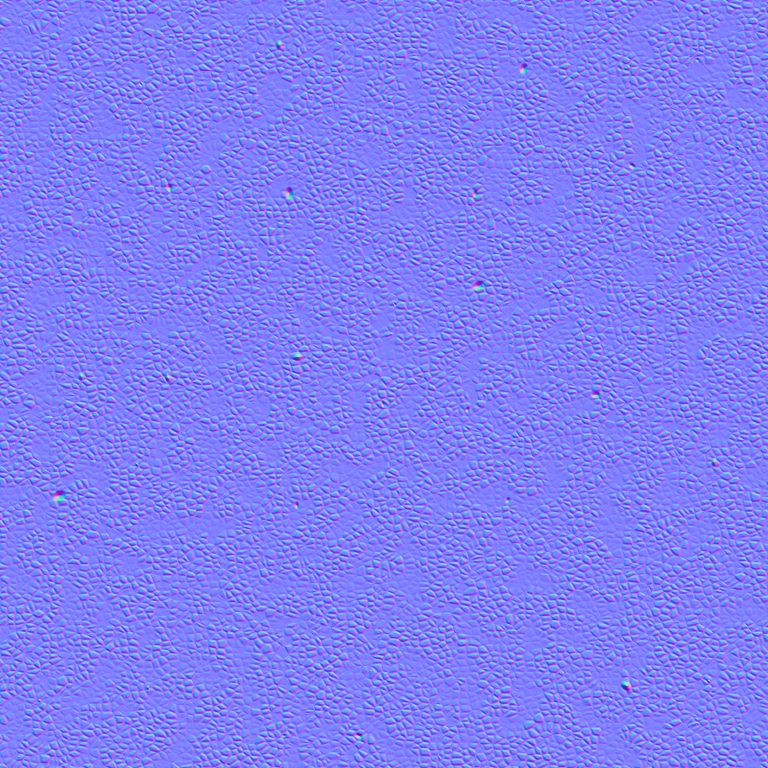
A WebGL 2 fragment shader for this texture map:

```glsl
#version 300 es
precision highp float;
// Tangent-space normal map of fine pebbled grain with a few larger blemishes.

uniform vec2 u_resolution;
out vec4 fragColor;

vec2 hash2(vec2 p) {
  vec3 q = fract(p.xyx * vec3(0.1031, 0.1030, 0.0973));
  q += dot(q, q.yzx + 33.33);
  return fract((q.xx + q.yz) * q.zy);
}

float gradientDot(vec2 corner, vec2 offset) {
  return dot(hash2(corner) * 2.0 - 1.0, offset);
}

float gradientNoise(vec2 p) {
  vec2 i = floor(p), f = fract(p);
  vec2 u = f * f * f * (f * (f * 6.0 - 15.0) + 10.0);
  vec2 x = vec2(1.0, 0.0);
  return mix(mix(gradientDot(i, f), gradientDot(i + x, f - x), u.x),
             mix(gradientDot(i + x.yx, f - x.yx), gradientDot(i + 1.0, f - 1.0), u.x), u.y);
}

// Rounded cells, each with its own height, parted by grooves.
float pebbles(vec2 p) {
  vec2 cell = floor(p), nearestCell = cell;
  float nearest = 9.0, second = 9.0;
  for (int y = -1; y <= 1; y++) {
    for (int x = -1; x <= 1; x++) {
      vec2 id = cell + vec2(x, y);
      float d = length(id + hash2(id) - p);
      if (d < nearest) {
        second = nearest;
        nearest = d;
        nearestCell = id;
      } else {
        second = min(second, d);
      }
    }
  }
  float rise = mix(0.6, 1.25, hash2(nearestCell + 71.0).x);
  return rise * smoothstep(0.0, 0.6, second - nearest);
}

// Sparse oval bumps and pits, at most one per coarse tile.
float blemishes(vec2 p) {
  vec2 tile = floor(p * 7.0);
  vec2 place = hash2(tile + 31.0), kind = hash2(tile + 57.0);
  float radius = mix(0.003, 0.010, pow(kind.x, 3.0));
  float angle = 6.2832 * fract(place.x * 17.0);
  vec2 axis = vec2(cos(angle), sin(angle));
  vec2 q = p - (tile + 0.2 + 0.6 * place) / 7.0;
  q = vec2(dot(q, axis), 1.5 * dot(q, vec2(-axis.y, axis.x)));
  float side = place.y < 0.5 ? -1.0 : 1.0;
  return side * step(0.45, kind.y) * radius * smoothstep(1.0, 0.0, length(q) / radius);
}

float surfaceHeight(vec2 p) {
  // Bend the cell lattice so that no rows show.
  vec2 warp = vec2(gradientNoise(p * 38.0), gradientNoise(p * 38.0 + 91.0));
  vec2 bent = p + 0.005 * warp;
  // Worn patches have shallower grain.
  float relief = mix(0.3, 1.0, smoothstep(-0.3, 0.05, gradientNoise(p * 27.0 + 13.0)));
  return 0.0018 * relief * pebbles(bent * vec2(95.0, 120.0))
       + 0.0002 * gradientNoise(p * 230.0)
       + blemishes(p);
}

void main() {
  vec2 p = gl_FragCoord.xy / u_resolution.y;

  // Central differences give the slope of the surface.
  vec2 e = vec2(0.001, 0.0);
  vec2 slope = vec2(surfaceHeight(p + e) - surfaceHeight(p - e),
                    surfaceHeight(p + e.yx) - surfaceHeight(p - e.yx)) / (2.0 * e.x);

  // Sideways relief is a little weaker than vertical relief.
  vec3 normal = normalize(vec3(-slope * vec2(0.8, 1.0), 1.0));
  fragColor = vec4(normal * 0.5 + 0.5, 1.0);
}
```
